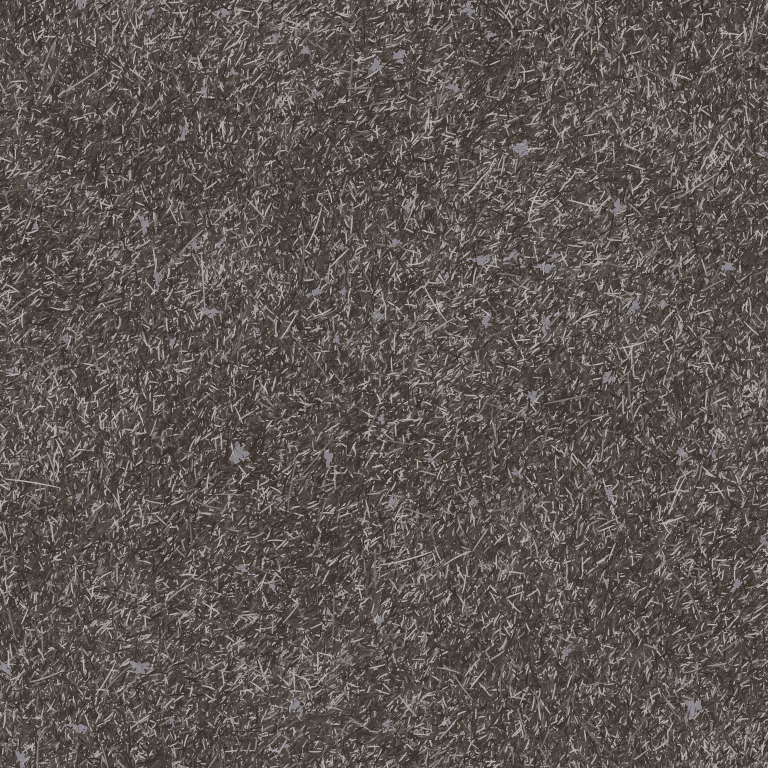
This texture is drawn by a Shadertoy shader. Its source:

```glsl
const vec3 SOIL = vec3(0.192, 0.162, 0.137);
const vec3 STRAW = vec3(0.725, 0.706, 0.702);
const vec3 FLECK = vec3(0.570, 0.558, 0.590);

const int LAYERS = 9;             // matted strands, fine below and coarse above
const float FINE_CELLS = 185.0;
const float COARSE_CELLS = 72.0;
const float FINE_WIDTH = 0.0008;  // half widths in canvas units
const float COARSE_WIDTH = 0.0010;
const float LEAN = 1.05;          // prevailing direction in radians
const float SPREAD = 1.75;
const float BEND = 0.22;
const float DULL_RANGE = 0.40;    // tone span of the dull strands
const float BRIGHT_GAIN = 0.58;   // extra tone of the bleached strands
const float BRIGHT_START = 0.66;
const float PATCH_CONTRAST = 0.42;
const float STALK_CELLS = 26.0;
const float STALK_SHARE = 0.22;
const float FLECK_CELLS = 18.0;
const float FLECK_SHARE = 0.36;

vec3 hash3(vec3 p) {
    p = fract(p * vec3(0.1031, 0.1030, 0.0973));
    p += dot(p, p.yxz + 33.33);
    return fract((p.xxy + p.yxx) * p.zyx);
}

// Layered, warped sines in about -1..1
float patches(vec2 p) {
    float sum = 0.0, amp = 0.5;
    for (int i = 0; i < 4; i++) {
        p += 0.09 * sin(p.yx * 9.0 + float(i) * 2.3);
        sum += amp * sin(p.x * 13.0 + 1.7) * sin(p.y * 15.0 + 0.6);
        p = mat2(0.8, 0.6, -0.6, 0.8) * p * 1.75 + 3.1;
        amp *= 0.75;
    }
    return sum;
}

float cover(float dist, float pixel) {
    return clamp(0.5 - dist / pixel, 0.0, 1.0);
}

vec2 turn(vec2 p, float angle) {
    float c = cos(angle), s = sin(angle);
    return vec2(c * p.x + s * p.y, c * p.y - s * p.x);
}

// Signed distance to a bent, tapering strand lying along x
float strand(vec2 q, float halfLength, float width, float bend) {
    float along = q.x / halfLength;
    q.y -= bend * halfLength * along * along;
    float taper = width * (1.0 - 0.4 * along * along);
    return max(abs(q.y) - taper, abs(q.x) - halfLength);
}

// Mostly dull strands with a bleached minority
float strandTone(float h, float power) {
    h = pow(h, power);
    return 0.02 + DULL_RANGE * h + BRIGHT_GAIN * smoothstep(BRIGHT_START, 0.95, h);
}

// Paints one layer of scattered strands over a tone of 0..1
float strandLayer(float tone, vec2 p, float cells, float width, float seed,
                  float share, float lift, float power, float pixel) {
    vec2 home = floor(p * cells);
    for (int y = -1; y <= 1; y++)
    for (int x = -1; x <= 1; x++) {
        vec2 cell = home + vec2(x, y);
        vec3 a = hash3(vec3(cell + 11.0, seed));
        vec3 b = hash3(vec3(cell + 57.0, seed + 31.0));
        vec2 root = (cell + a.xy) / cells;
        float drift = 0.35 * sin(root.x * 9.0 + 2.0 * sin(root.y * 7.0));
        float angle = LEAN + drift + (a.z + b.x - 1.0) * SPREAD;
        float halfLength = mix(0.4, 0.95, b.y * b.y) / cells;
        float bend = (fract(b.x * 17.0) - 0.5) * BEND;
        float d = strand(turn(p - root, angle), halfLength, width, bend);
        float shade = mix(lift, 1.0, strandTone(b.z, power));
        float present = step(fract(a.z * 23.0), share);
        tone = mix(tone, shade, cover(d, pixel) * present);
    }
    return tone;
}

// Coverage of ragged pale flecks
float flecks(vec2 p, float pixel) {
    vec2 home = floor(p * FLECK_CELLS);
    float result = 0.0;
    for (int y = -1; y <= 1; y++)
    for (int x = -1; x <= 1; x++) {
        vec2 cell = home + vec2(x, y);
        vec3 a = hash3(vec3(cell + 5.0, 71.0));
        vec3 b = hash3(vec3(cell + 9.0, 83.0));
        vec2 q = turn(p - (cell + a.xy) / FLECK_CELLS, LEAN + (b.x - 0.5) * 3.0);
        q.y *= 1.0 + 1.5 * b.y;
        float theta = atan(q.y, q.x);
        float ragged = 1.0 + 0.3 * sin(theta * 3.0 + b.z * 6.0) + 0.2 * sin(theta * 7.0 + a.x * 6.0);
        float radius = mix(0.004, 0.012, b.z * b.z) * ragged;
        result = max(result, cover(length(q) - radius, pixel) * step(a.z, FLECK_SHARE));
    }
    return result;
}

void mainImage(out vec4 fragColor, in vec2 fragCoord) {
    vec2 p = fragCoord / iResolution.y;
    float pixel = 1.0 / iResolution.y;
    float power = max(1.0 - PATCH_CONTRAST * patches(p), 0.45);
    float fleck = flecks(p, pixel);

    // Matted strands; the last layers cross over the flecks
    float tone = 0.15;
    for (int i = 0; i < LAYERS; i++) {
        float k = float(i) / float(LAYERS - 1);
        float cells = mix(FINE_CELLS, COARSE_CELLS, k);
        float width = mix(FINE_WIDTH, COARSE_WIDTH, k);
        float before = tone;
        tone = strandLayer(tone, p, cells, width, float(i) * 7.0 + 3.0, 1.0, 0.0, power, pixel);
        if (i >= LAYERS - 2) fleck *= 1.0 - 0.6 * smoothstep(0.0, 0.3, abs(tone - before));
    }

    // Sparse long stalks on top
    tone = strandLayer(tone, p, STALK_CELLS, COARSE_WIDTH, 97.0, STALK_SHARE, 0.45, power, pixel);

    vec3 color = mix(mix(SOIL, STRAW, tone), FLECK, fleck * 0.9);
    fragColor = vec4(color, 1.0);
}
```
